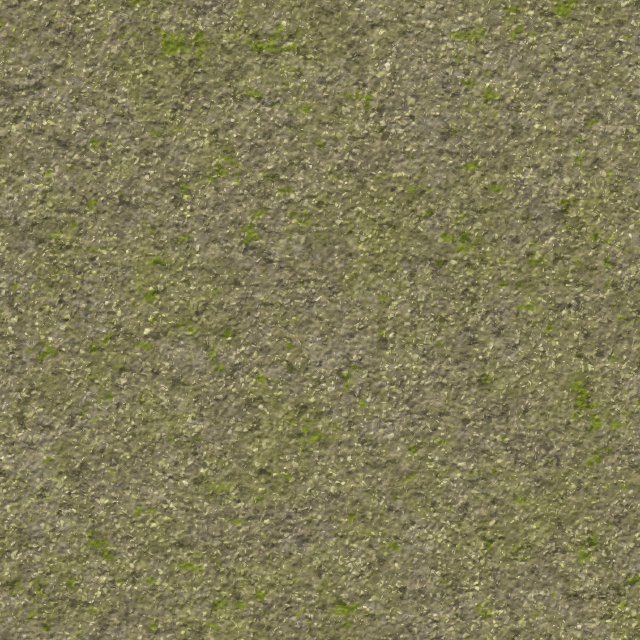
This texture is drawn by a Shadertoy shader. Its source:

```glsl
const vec3 UMBER  = vec3(0.472, 0.440, 0.338);
const vec3 OLIVE  = vec3(0.488, 0.468, 0.318);
const vec3 GREY   = vec3(0.540, 0.512, 0.440);
const vec3 TAN    = vec3(0.580, 0.540, 0.425);
const vec3 LICHEN = vec3(0.620, 0.612, 0.400);
const vec3 PALE   = vec3(0.730, 0.705, 0.560);
const vec3 MOSS   = vec3(0.415, 0.465, 0.130);
const vec2 LIGHT_STEP = vec2(-0.0012, 0.0026);
const float RELIEF = 0.92;
const float GRIT = 0.20;
const float GRAIN_SCALE = 58.0;
const float LARGE_FLECKS = 84.0;
const float SMALL_FLECKS = 140.0;

float hash(vec2 p) {
    vec3 q = fract(p.xyx * vec3(0.1031, 0.1030, 0.0973));
    q += dot(q, q.yzx + 33.33);
    return fract((q.x + q.y) * q.z);
}

float noise(vec2 p) {
    vec2 i = floor(p), f = fract(p);
    f = f * f * (3.0 - 2.0 * f);
    return mix(mix(hash(i), hash(i + vec2(1, 0)), f.x),
               mix(hash(i + vec2(0, 1)), hash(i + vec2(1, 1)), f.x), f.y);
}

float fbm(vec2 p) {
    float sum = 0.0, weight = 0.5;
    for (int i = 0; i < 4; i++) {
        sum += weight * noise(p);
        p = mat2(1.6, 1.2, -1.2, 1.6) * p + 17.3;
        weight *= 0.6;
    }
    return sum / 1.088;
}

// Scattered soft crumbs: x is the bump height, y a random tint
vec2 flecks(vec2 p, float scale, float density) {
    p *= scale;
    vec2 cell = floor(p), best = vec2(0.0);
    for (int y = -1; y <= 1; y++)
    for (int x = -1; x <= 1; x++) {
        vec2 id = cell + vec2(x, y);
        vec2 center = id + vec2(hash(id + 5.0), hash(id + 91.0));
        float radius = mix(0.30, 0.68, hash(id + 37.0));
        float bump = 1.0 - smoothstep(0.0, radius, length(p - center));
        bump *= step(hash(id + 63.0), density);
        if (bump > best.x) best = vec2(bump, hash(id + 119.0));
    }
    return best;
}

// Surface: x height, y fleck cover, z fleck tint
vec3 surface(vec2 p) {
    vec2 warp = vec2(noise(p * 150.0), noise(p * 150.0 + 50.0)) - 0.5;
    vec2 q = p + 0.006 * warp;
    float cluster = smoothstep(0.32, 0.68, fbm(p * 24.0 + 8.0));
    vec2 large = flecks(q, LARGE_FLECKS, mix(0.12, 0.52, cluster));
    vec2 small = flecks(q + 3.0, SMALL_FLECKS, mix(0.20, 0.55, cluster));
    vec2 top = large.x > small.x ? large : small;
    float height = fbm(q * GRAIN_SCALE * vec2(0.85, 1.1));
    height += 0.34 * noise(p * 190.0) + 0.14 * large.x + 0.08 * small.x;
    return vec3(height, top);
}

void mainImage(out vec4 fragColor, in vec2 fragCoord) {
    vec2 uv = fragCoord / iResolution.y;
    vec3 ground = surface(uv);
    float slope = ground.x - surface(uv + LIGHT_STEP).x;

    // Earth tones, mottled down to the grain
    float greenness = fbm(uv * 20.0 + 31.0);
    float speckle = fbm(uv * 95.0 + 180.0);
    vec3 color = mix(UMBER, OLIVE, smoothstep(0.36, 0.62, 0.6 * greenness + 0.4 * speckle));
    float stony = fbm(uv * vec2(14.0, 18.0) + 72.0);
    float chips = fbm(uv * vec2(75.0, 95.0) + 11.0);
    color = mix(color, GREY, 0.70 * smoothstep(0.50, 0.66, 0.4 * stony + 0.6 * chips));
    color = mix(color, TAN, 0.60 * smoothstep(0.52, 0.68, fbm(uv * 85.0 + 140.0)));

    // Ragged lichen crumbs, from yellow-green to cream
    float ragged = ground.y + 0.9 * (noise(uv * 200.0 + 77.0) - 0.5);
    float cover = smoothstep(0.22, 0.85, ragged) * smoothstep(0.0, 0.25, ground.y);
    vec3 crumb = mix(LICHEN, PALE, smoothstep(0.25, 0.85, ground.z));
    crumb = mix(crumb, TAN, 0.4 * smoothstep(0.56, 0.42, greenness));
    color = mix(color, crumb, 0.90 * cover);

    // Rare small moss cushions and a faint green wash
    float cushion = fbm(uv * vec2(42.0, 54.0) + 205.0);
    float mossArea = fbm(uv * 12.0 + 260.0);
    float moss = smoothstep(0.61, 0.74, 0.75 * cushion + 0.25 * mossArea);
    float wash = 0.14 * smoothstep(0.48, 0.64, mossArea);
    color = mix(color, MOSS, max(0.80 * moss, wash));

    // Relief light, fine grit and shaded pits
    float grit = noise(uv * 240.0 + 9.0) + noise(uv * 130.0 + 44.0) - 1.0;
    float pits = smoothstep(0.40, 0.26, fbm(uv * vec2(62.0, 88.0) + 310.0));
    float shade = 1.01 + RELIEF * clamp(slope, -0.28, 0.28) + GRIT * grit;
    color *= shade * (1.0 - 0.26 * pits);

    fragColor = vec4(clamp(color, 0.0, 1.0), 1.0);
}
```
